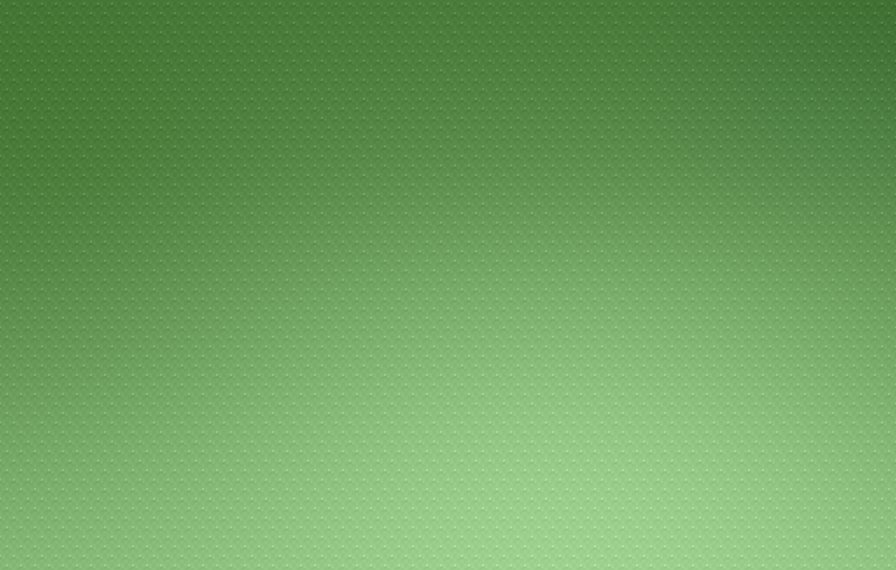
Reproduce this background procedurally as a Shadertoy shader.

```glsl
#define SHADE vec3(0.265, 0.455, 0.205)
#define LIGHT vec3(0.615, 0.815, 0.555)
#define GLOW_CENTER vec2(0.64, 0.26)
#define GLOW_SIZE vec2(0.47, 0.48)
#define GLOW_GAIN 0.45
#define FLOOR_GAIN 0.68
#define COLUMNS 64.0
#define ROW_PITCH 0.68
#define DOT_RADIUS 0.09
#define DOT_GAIN 0.10
#define WEAVE_GAIN 0.016
#define SLANT 0.2

const float TAU = 6.2831853;

// Soft elliptical falloff
float softGlow(vec2 p, vec2 center, vec2 size) {
    vec2 d = (p - center) / size;
    return exp(-dot(d, d));
}

// Round dot with a smooth edge
float dotMask(vec2 p, float radius, float blur) {
    return 1.0 - smoothstep(radius - blur, radius + blur, length(p));
}

// Staggered stitches: a bright fleck, a fainter companion and a shadow
float stitches(vec2 p, float pixel) {
    float row = floor(p.y / ROW_PITCH);
    vec2 cell = vec2(fract(p.x + 0.5 * mod(row, 2.0)) - 0.5,
                     p.y - (row + 0.5) * ROW_PITCH);
    cell.x -= SLANT * cell.y;
    float blur = max(0.8 * pixel, 0.05);
    float fleck = dotMask(cell, DOT_RADIUS, blur);
    float companion = dotMask(cell - vec2(0.27, -0.16), 0.8 * DOT_RADIUS, blur);
    float shadow = softGlow(cell, vec2(0.02, -0.2), vec2(0.18, 0.10));
    return fleck + 0.4 * companion - 0.4 * shadow;
}

// Fine crossing threads between the stitches
float threads(vec2 p) {
    float across = TAU * 2.0 * p.x;
    float along = TAU * p.y / ROW_PITCH;
    return 0.5 * cos(across - along) + 0.5 * cos(across + along);
}

void mainImage(out vec4 fragColor, in vec2 fragCoord) {
    vec2 uv = fragCoord / iResolution.xy;
    vec2 fabric = fragCoord / iResolution.x * COLUMNS;
    float pixel = COLUMNS / iResolution.x;

    // Light rising from the lower edge, with a broad glow right of center
    float level = FLOOR_GAIN * pow(max(1.0 - uv.y, 0.0), 1.5);
    level += GLOW_GAIN * softGlow(uv, GLOW_CENTER, GLOW_SIZE);

    // Dim upper right corner and left edge
    level -= 0.07 * softGlow(uv, vec2(1.0, 1.0), vec2(0.18, 0.22));
    level -= 0.06 * softGlow(uv, vec2(0.06, 0.62), vec2(0.22, 0.28));
    level += 0.04 * softGlow(uv, vec2(0.45, 1.0), vec2(0.5, 0.2));
    vec3 color = mix(SHADE, LIGHT, level);

    // Warm upper left patch and cool upper right tint
    color.b -= 0.012 * softGlow(uv, vec2(0.07, 0.82), vec2(0.16, 0.20));
    color.b += 0.015 * softGlow(uv, vec2(0.94, 0.82), vec2(0.16, 0.20));

    // Fabric relief
    color += DOT_GAIN * stitches(fabric, pixel) + WEAVE_GAIN * threads(fabric);
    fragColor = vec4(clamp(color, 0.0, 1.0), 1.0);
}
```
